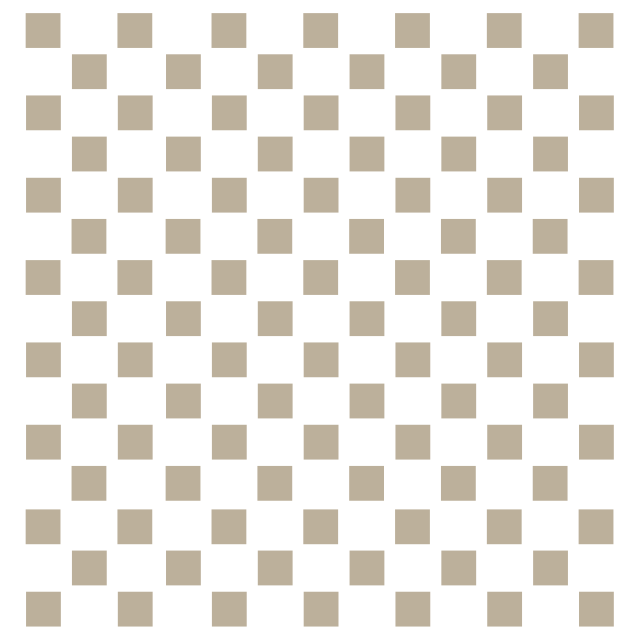
This pattern is drawn by a WebGL 1 fragment shader. Its source:

```glsl
precision highp float;
// Spaced checkerboard of taupe squares on white, with two widened gaps.

uniform vec2 u_resolution;

void main() {
    // Canvas units, with y running down from the top edge
    vec2 p = gl_FragCoord.xy / u_resolution;
    p.y = 1.0 - p.y;

    // Close the wider gaps: one between columns, one between rows
    p -= 0.0036 * step(vec2(0.2474, 0.7874), p);

    // Cell index, and offset from the centre of its square
    vec2 pitch = vec2(0.0717, 0.06432);
    vec2 grid = (p - vec2(0.0679, 0.0477)) / pitch;
    vec2 cell = floor(grid + 0.5);
    vec2 offset = (grid - cell) * pitch;

    // Two rows in every six sit slightly to the left
    float nudged = 1.0 - step(1.5, mod(cell.y + 1.0, 6.0));
    offset.x += 0.0006 * nudged;

    // Alternate cells are filled, inside a block of 13 by 15
    float filled = 1.0 - step(0.5, mod(cell.x + cell.y, 2.0));
    vec2 inside = step(vec2(-0.5), cell) * step(cell, vec2(12.5, 14.5));
    filled *= inside.x * inside.y;

    // Square coverage with edges one pixel soft
    vec2 coverage = clamp((0.0272 - abs(offset)) * u_resolution + 0.5, 0.0, 1.0);
    float square = filled * coverage.x * coverage.y;

    gl_FragColor = vec4(mix(vec3(1.0), vec3(0.737, 0.69, 0.608), square), 1.0);
}
```
